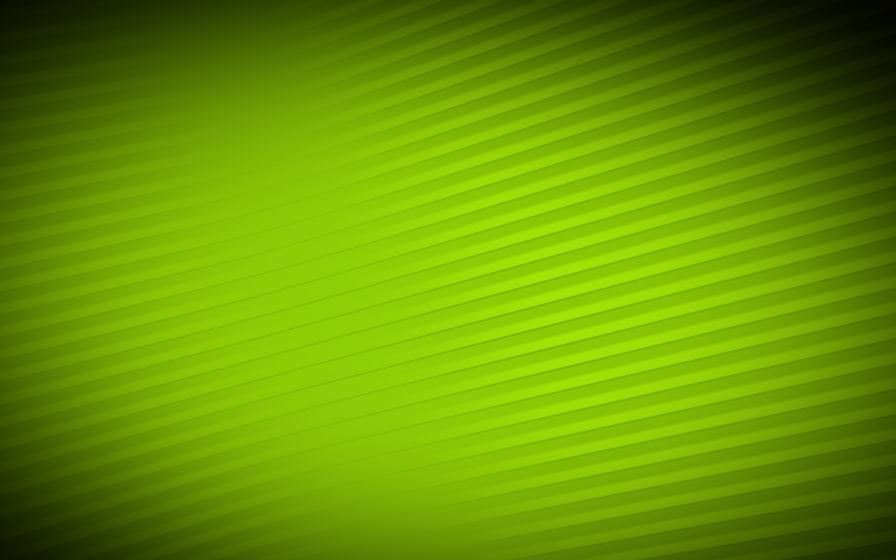
Reproduce this background procedurally as a Shadertoy shader.

```glsl
// Lime green glow with dark corners, crossed by slanted, gently fanning ribs.

const vec3 LIME = vec3(0.56, 0.81, 0.018);
const vec3 RIB_TINT = vec3(0.060, 0.062, 0.0);
const vec2 GLOW_CENTER = vec2(0.79, 0.45);
const vec2 GLOW_RADIUS = vec2(0.89, 0.55);
const float RIB_SLOPE = 0.27;

// Broad plateau of light, leaning a little to the left at the top.
float glow(vec2 p) {
    vec2 d = p - GLOW_CENTER;
    d.x += 0.12 * d.y;
    d /= GLOW_RADIUS;
    float q = dot(d, d);
    return exp(-q * q);
}

// Rib number, counted upwards; the ribs spread away from a narrow waist.
float ribPhase(vec2 p, float waist) {
    float dx = p.x - waist;
    float spacing = 0.0375 + 0.0076 * (sqrt(dx * dx + 0.01) - 0.1);
    return (p.y - 0.45 - RIB_SLOPE * (p.x - GLOW_CENTER.x)) / spacing;
}

// Raised rib: crisp lower edge, softer upper edge.
float ribProfile(float phase, float width, float blur) {
    float t = fract(phase + 0.25) - 0.25;
    float lower = smoothstep(-blur, blur, t);
    float upper = 1.0 - smoothstep(width - blur, width + blur + 0.10, t);
    return lower * upper;
}

// Thin groove centred on each whole rib number.
float groove(float phase, float width, float blur) {
    float t = abs(fract(phase + 0.5) - 0.5);
    return 1.0 - smoothstep(width, width + blur, t);
}

void mainImage(out vec4 fragColor, in vec2 fragCoord) {
    vec2 p = fragCoord / iResolution.y;
    p.x *= 1.6 * iResolution.y / iResolution.x;

    float light = glow(p);
    float phase = ribPhase(p, 0.48);
    float blur = max(fwidth(phase) * 0.75, 0.03);

    // Ribs fade out in a smooth band running down the left of centre.
    float across = p.x - mix(0.76, 0.42, p.y);
    float rightSide = smoothstep(-0.02, 0.42, across);
    float leftSide = 0.55 * smoothstep(0.05, 0.42, -across);
    float strength = rightSide + leftSide;

    // Fine grooves are clearest across the middle of the glow.
    vec2 g = (p - vec2(0.70, 0.40)) / vec2(0.48, 0.22);
    float grooveStrength = 0.09 * exp(-dot(g, g)) + 0.05 * rightSide;

    float rib = ribProfile(phase, 0.38, blur);
    vec3 color = LIME * light;
    color *= 1.0 + strength * (0.07 * rib - 0.025);
    color += RIB_TINT * rib * strength * sqrt(light) * 0.75;
    color *= 1.0 - grooveStrength * groove(phase + 0.06, 0.02, blur);

    fragColor = vec4(clamp(color, 0.0, 1.0), 1.0);
}
```
